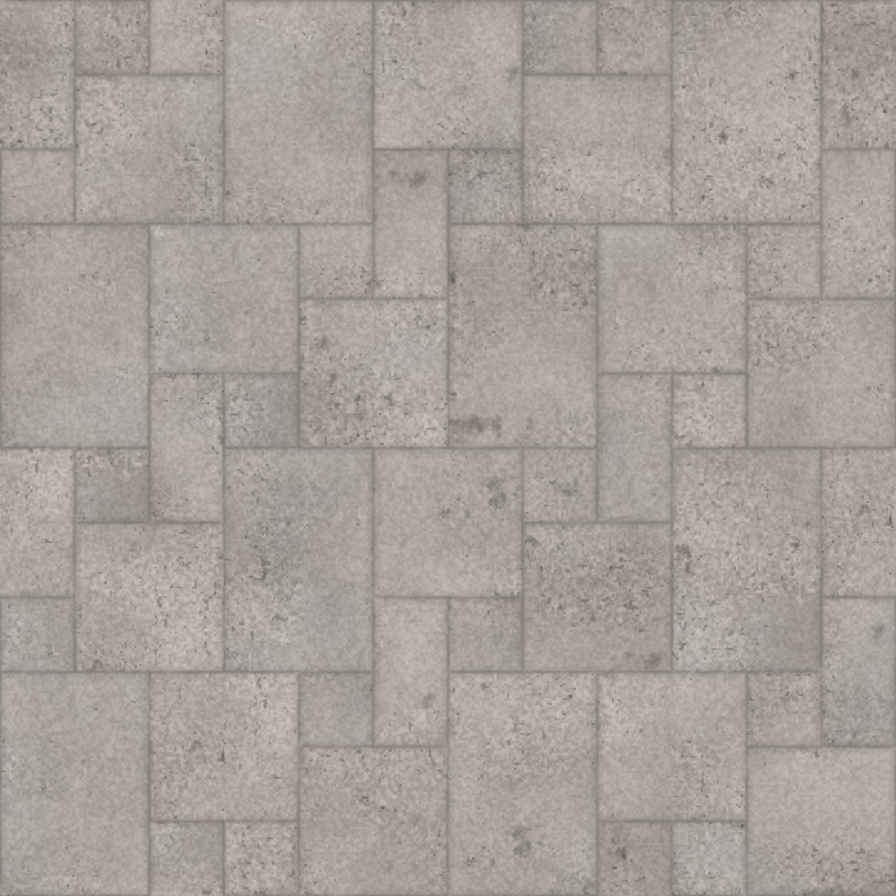
This texture is drawn by a WebGL 1 fragment shader. Its source:

```glsl
precision highp float;
// Weathered grey-beige stone paving: slabs of four sizes in a staggered interlocking layout.
uniform vec2 u_resolution;

const float GRID = 12.0;   // grid cells across the canvas
const float REPEAT = 6.0;  // cells in one repeat of the layout
const float BAND = 3.0;    // cells in one band; each band shifts half a repeat

const vec3 WARM_STONE = vec3(0.667, 0.633, 0.597);
const vec3 COOL_STONE = vec3(0.641, 0.623, 0.602);
const vec3 JOINT = vec3(0.490, 0.475, 0.455);
const vec3 PIT = vec3(0.350, 0.335, 0.320);
const vec3 CHIP = vec3(0.790, 0.760, 0.725);

float hash(vec2 p) {
  vec3 q = fract(p.xyx * 0.1031);
  q += dot(q, q.yzx + 33.33);
  return fract((q.x + q.y) * q.z);
}

// Value noise that wraps over the unit square
float noise(vec2 p, float freq) {
  vec2 g = p * freq;
  vec2 i = floor(g);
  vec2 f = g - i;
  f = f * f * (3.0 - 2.0 * f);
  vec2 a = mod(i, freq);
  vec2 b = mod(i + 1.0, freq);
  return mix(mix(hash(a), hash(vec2(b.x, a.y)), f.x),
             mix(hash(vec2(a.x, b.y)), hash(b), f.x), f.y);
}

float fbm(vec2 p, float freq) {
  float sum = 0.0;
  float amp = 0.5;
  for (int i = 0; i < 5; i++) {
    sum += amp * noise(p, freq);
    p += vec2(0.173, 0.319);
    freq *= 2.0;
    amp *= 0.6;
  }
  return sum / 1.153;
}

// Irregular flecks where two octaves of noise peak; more of them as amount grows
float flecks(vec2 p, float freq, float amount) {
  float n = 0.65 * noise(p, freq) + 0.35 * noise(p + 0.217, 2.0 * freq);
  return smoothstep(0.0, 0.16, n - mix(0.90, 0.62, amount));
}

// Slab holding point q of a band: origin in xy, size in zw
vec4 slabAt(vec2 q) {
  if (q.x < 2.0) return vec4(0.0, 0.0, 2.0, 3.0);
  if (q.x < 4.0) {
    if (q.y < 2.0) return vec4(2.0, 0.0, 2.0, 2.0);
    if (q.x < 3.0) return vec4(2.0, 2.0, 1.0, 2.0);
    return vec4(3.0, 2.0, 1.0, 1.0);
  }
  if (q.y >= 1.0) return vec4(4.0, 1.0, 2.0, 2.0);
  if (q.x < 5.0) return vec4(4.0, 0.0, 1.0, 1.0);
  return vec4(5.0, -1.0, 1.0, 2.0);
}

vec3 stone(vec2 s, float tone) {
  float cloud = fbm(s, 8.0);
  float wear = smoothstep(0.42, 0.68, fbm(s + 0.37, 10.0));
  float tint = smoothstep(0.25, 0.65, fbm(s + 0.71, 7.0) + 0.15 * (tone - 0.5));
  vec3 color = mix(COOL_STONE, WARM_STONE, tint);
  color += 0.19 * (cloud - 0.5) + 0.015 * (tone - 0.5);

  // Fine grain, rougher where worn
  float grain = noise(s, 360.0) + 0.7 * noise(s + 0.13, 210.0) - 0.85;
  color += grain * mix(0.07, 0.115, wear);

  // Rare smudges, pale chips and dark pits, clustered where worn
  float smudge = smoothstep(0.70, 0.90, fbm(s + 0.53, 24.0));
  color *= 1.0 - 0.28 * smudge;
  color = mix(color, CHIP, 0.45 * flecks(s + 0.29, 140.0, 0.15 + 0.65 * wear));
  color = mix(color, PIT, 0.40 * flecks(s + 0.83, 180.0, 0.15 + 0.65 * wear));
  color = mix(color, PIT, 0.75 * flecks(s + 0.61, 90.0, 0.30 * wear + 0.60 * smudge));
  return color;
}

void main() {
  vec2 uv = gl_FragCoord.xy / u_resolution;
  float px = 1.0 / min(u_resolution.x, u_resolution.y);

  // Locate the slab, with bands counted from the top
  vec2 cell = vec2(uv.x, 1.0 - uv.y) * GRID;
  float band = floor(cell.y / BAND);
  vec2 q = vec2(mod(cell.x + BAND * (band - 1.0), REPEAT), cell.y - BAND * band);
  vec4 slab = slabAt(q);
  vec2 id = mod(floor(cell - q + slab.xy + 0.5), GRID);

  // Each slab shows its own part of the stone
  vec2 offset = vec2(hash(id + 11.3), hash(id + 57.9));
  vec3 color = stone(uv + offset, hash(id + 83.1));

  // Thin soft joints, unevenly filled, with faint grime beside them
  vec2 inset = q - slab.xy;
  vec2 edge = min(inset, slab.zw - inset);
  float d = min(edge.x, edge.y);
  float fill = mix(0.25, 0.75, noise(uv, 48.0));
  float joint = 1.0 - smoothstep(0.004, 0.030 + px * GRID * 0.6, d);
  color *= 1.0 - 0.07 * (1.0 - smoothstep(0.0, 0.13, d));
  color = mix(color, JOINT, joint * fill);

  gl_FragColor = vec4(color, 1.0);
}
```
